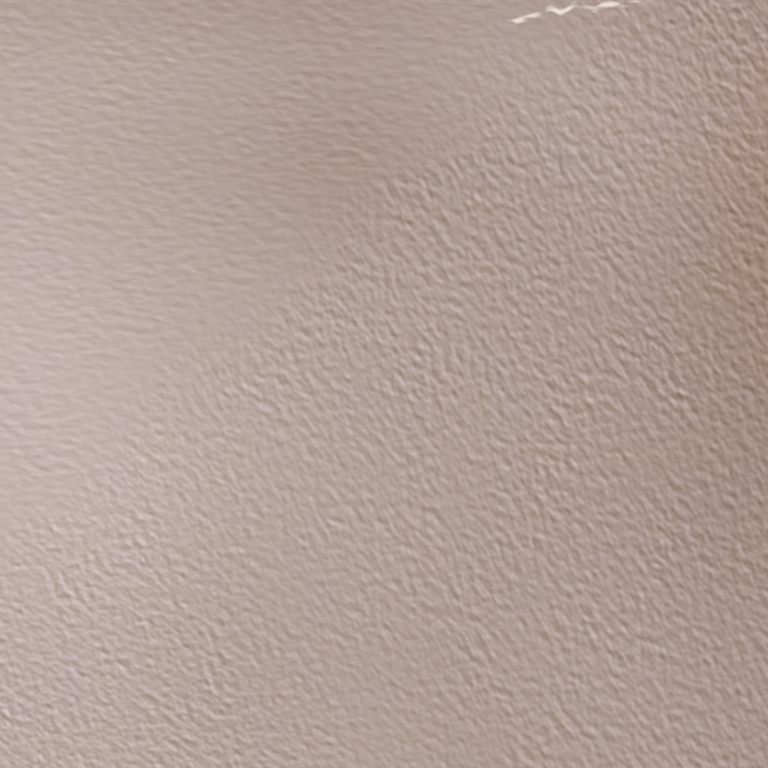
This texture is drawn by a Shadertoy shader. Its source:

```glsl
const vec3 SHADOW = vec3(0.61, 0.53, 0.485);
const vec3 LIGHT = vec3(0.75, 0.68, 0.66);
const vec3 RUST = vec3(0.66, 0.53, 0.46);
const vec3 GLARE = vec3(0.96, 0.92, 0.89);
const vec2 LIGHT_DIR = vec2(0.5, 0.866);

// Integer hash giving a random gradient vector in -1..1
vec2 hashGradient(vec2 cell) {
    uvec2 q = uvec2(ivec2(cell));
    q = q * 1664525u + 1013904223u;
    q.x += q.y * 1664525u;
    q.y += q.x * 1664525u;
    q ^= q >> 16u;
    q.x += q.y * 1664525u;
    q.y += q.x * 1664525u;
    q ^= q >> 16u;
    return vec2(q & 65535u) / 32767.5 - 1.0;
}

float gradientNoise(vec2 p) {
    vec2 cell = floor(p), f = p - cell;
    vec2 u = f * f * f * (f * (f * 6.0 - 15.0) + 10.0);
    vec2 e = vec2(1.0, 0.0);
    float a = dot(hashGradient(cell), f);
    float b = dot(hashGradient(cell + e.xy), f - e.xy);
    float c = dot(hashGradient(cell + e.yx), f - e.yx);
    float d = dot(hashGradient(cell + e.xx), f - e.xx);
    return mix(mix(a, b, u.x), mix(c, d, u.x), u.y);
}

// Coordinates along and across a grain direction, scaled per axis
vec2 grainSpace(vec2 p, float angle, vec2 frequency) {
    vec2 along = vec2(cos(angle), sin(angle));
    return vec2(dot(p, along), dot(p, vec2(-along.y, along.x))) * frequency;
}

float grainHeight(vec2 p, float angle, vec2 frequency) {
    vec2 q = grainSpace(p, angle, frequency);
    return gradientNoise(q) + 0.5 * gradientNoise(q * 1.8 + 37.0);
}

// Slope towards the light, as in an embossed surface
float relief(vec2 p, float angle, vec2 frequency, float reach) {
    vec2 offset = LIGHT_DIR * reach;
    return grainHeight(p - offset, angle, frequency)
         - grainHeight(p + offset, angle, frequency);
}

float softSpot(vec2 p, vec2 centre, vec2 radius) {
    vec2 d = (p - centre) / radius;
    return exp(-dot(d, d));
}

// Thin broken highlight climbing towards the upper edge
float glareStreak(vec2 p) {
    float wobble = 0.016 * gradientNoise(vec2(p.x * 38.0, 3.3));
    float line = min(0.972 + 0.22 * (p.x - 0.66), 0.996) + wobble;
    float span = smoothstep(0.655, 0.67, p.x) * smoothstep(0.86, 0.82, p.x);
    float breaks = smoothstep(-0.35, 0.25, gradientNoise(p * vec2(60.0, 110.0)));
    return span * breaks * smoothstep(0.006, 0.001, abs(p.y - line));
}

void mainImage(out vec4 fragColor, in vec2 fragCoord) {
    vec2 p = fragCoord / iResolution.xy;

    // Rough diagonal grain below, calmer level grain at the upper left
    float border = p.y - 0.28 - 0.95 * p.x + 0.10 * gradientNoise(p * 7.0);
    float calm = smoothstep(-0.10, 0.12, border);
    float steep = relief(p, -0.95, vec2(66.0, 96.0), 0.0022);
    float slanted = relief(p + 5.0, -0.6, vec2(76.0, 104.0), 0.0021);
    float level = relief(p + 9.0, -0.12, vec2(50.0, 100.0), 0.0022);
    float lowerLeft = smoothstep(0.85, 0.20, p.x + 0.6 * p.y);
    float rough = mix(steep, slanted, lowerLeft);
    float patches = 1.0 + 0.5 * gradientNoise(p * 9.0 + 20.0);
    float bumps = patches * mix(0.95 * rough, 0.46 * level, calm);

    // Broad illumination
    float tone = 0.86 - 0.50 * p.x;
    tone += 0.32 * softSpot(p, vec2(0.03, 0.46), vec2(0.28, 0.28));
    tone -= 0.24 * softSpot(p, vec2(0.43, 0.77), vec2(0.20, 0.13));
    tone -= 0.22 * softSpot(p, vec2(0.25, 1.0), vec2(0.45, 0.06));
    tone += 0.14 * softSpot(p, vec2(0.78, 0.88), vec2(0.22, 0.13));
    tone -= 0.22 * softSpot(p, vec2(1.02, 0.50), vec2(0.18, 0.32));
    tone += 0.12 * gradientNoise(p * 4.0 + 11.0);
    vec3 color = mix(SHADOW, LIGHT, tone + bumps);

    // Warm right edge, faint colour mottling and glare
    float warmth = softSpot(p, vec2(1.03, 0.74), vec2(0.12, 0.26));
    color += 0.55 * warmth * (RUST - vec3(0.66, 0.58, 0.54));
    float mottling = gradientNoise(p * 16.0 + 50.0);
    color += vec3(0.004, 0.003, -0.018) * mottling;
    color = mix(color, GLARE, 0.85 * glareStreak(p));

    fragColor = vec4(clamp(color, 0.0, 1.0), 1.0);
}
```
